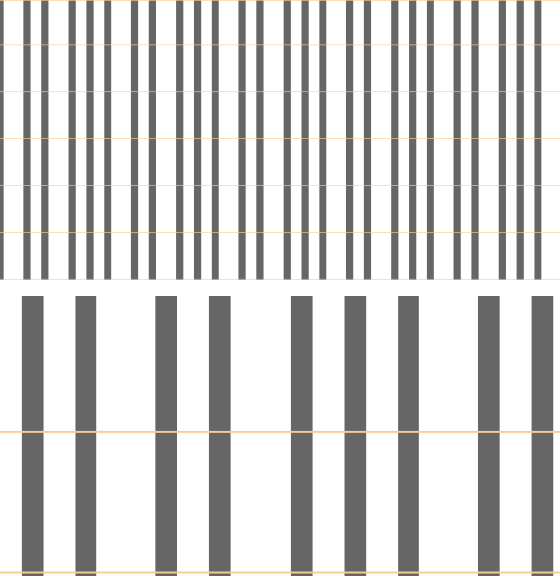
Top: the whole. Bottom: its middle third, enlarged.
Give the GLSL for this pattern, as a WebGL 1 fragment shader.

```glsl
precision highp float;
// Grey bars in alternating groups of three and two, crossed by thin apricot lines.

uniform vec2 u_resolution;

const vec3 PAPER = vec3(1.0);
const vec3 BAR_GREY = vec3(0.4);
const vec3 APRICOT = vec3(0.98, 0.80, 0.57);

// All lengths are fractions of the canvas height.
const float GROUP_PERIOD = 0.3841;
const float GROUP_START = 0.2448;
const float BAR_STEP = 0.0638;
const float PAIR_START = 0.2227;
const float BAR_WIDTH = 0.0258;
const float SLIM_WIDTH = 0.0247;
const float LINE_PERIOD = 0.1674;
const float LINE_START = 0.0027;
const float LINE_WIDTH = 0.0023;
const float TOP_LINE = 0.998;

// Share of a pixel covered by a band of the given width centred at zero.
float bandCoverage(float x, float width, float pixel) {
  float right = min(x + 0.5 * pixel, 0.5 * width);
  float left = max(x - 0.5 * pixel, -0.5 * width);
  return clamp((right - left) / pixel, 0.0, 1.0);
}

// Signed distance to the nearest point of a periodic row.
float repeatAround(float x, float period) {
  return (fract(x / period + 0.5) - 0.5) * period;
}

// One bar per period, placed by its left edge.
float barCoverage(float x, float leftEdge, float width, float pixel) {
  float centre = leftEdge + 0.5 * width;
  return bandCoverage(repeatAround(x - centre, GROUP_PERIOD), width, pixel);
}

// A group of three bars followed by a group of two.
float barGroups(float x, float pixel) {
  float coverage = 0.0;
  for (int i = 0; i < 5; i++) {
    float n = float(i);
    float leftEdge = i < 3 ? n * BAR_STEP : PAIR_START + (n - 3.0) * BAR_STEP;
    float width = i == 2 ? SLIM_WIDTH : BAR_WIDTH;
    coverage = max(coverage, barCoverage(x, leftEdge, width, pixel));
  }
  return coverage;
}

// Evenly spaced lines and one along the top edge.
float crossLines(float y, float pixel) {
  float rows = bandCoverage(repeatAround(y - LINE_START, LINE_PERIOD), LINE_WIDTH, pixel);
  float edge = bandCoverage(y - TOP_LINE, LINE_WIDTH, pixel);
  return max(rows, edge);
}

void main() {
  float pixel = 1.0 / u_resolution.y;
  vec2 p = gl_FragCoord.xy * pixel;

  vec3 colour = mix(PAPER, BAR_GREY, barGroups(p.x - GROUP_START, pixel));
  colour = mix(colour, APRICOT, crossLines(p.y, pixel));
  gl_FragColor = vec4(colour, 1.0);
}
```
